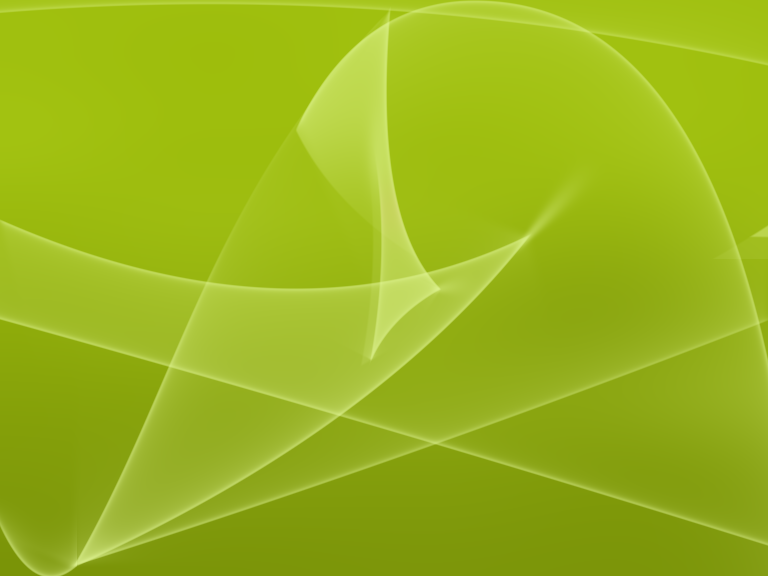
This background is drawn by a WebGL 1 fragment shader. Its source:

```glsl
precision highp float;
// Translucent green veils folded over a soft lime gradient.
// Each fold is a parabolic arc with a signed distance: a crisp pale edge
// and a veil fading to one side; products of sides fill the panels.

uniform vec2 u_resolution;

const vec3 DEEP = vec3(0.490, 0.590, 0.040);
const vec3 LEAF = vec3(0.630, 0.755, 0.060);
const vec3 PALE = vec3(0.890, 0.970, 0.600);
const vec3 PEACH = vec3(0.920, 0.910, 0.620);
const float EDGE_WIDTH = 0.010;   // thickness of a bright crease
const float HALO_WIDTH = 0.045;   // soft glow hugging the crease
const float SOFTNESS = 0.007;     // edge smoothing
const float MOTTLE = 0.025;       // strength of the cloudy background

float hash(vec2 p) {
  return fract(sin(dot(p, vec2(127.1, 311.7))) * 43758.5);
}

float noise(vec2 p) {
  vec2 i = floor(p), f = fract(p);
  f = f * f * (3.0 - 2.0 * f);
  return mix(mix(hash(i), hash(i + vec2(1, 0)), f.x),
             mix(hash(i + vec2(0, 1)), hash(i + vec2(1, 1)), f.x), f.y);
}

// Signed distance to a quadratic arc (positive on the hollow side), and its parameter.
vec2 arc(vec2 p, vec2 a, vec2 b, vec2 c) {
  vec2 u = 2.0 * (b - a), v = a - 2.0 * b + c, q = p - a;
  float det = u.x * v.y - u.y * v.x;
  vec2 gradT = vec2(v.y, -v.x) / det, gradV = vec2(-u.y, u.x) / det;
  float t = dot(q, gradT);
  return vec2((dot(q, gradV) - t * t) / length(gradV - 2.0 * t * gradT), t);
}

float inside(float d) { return smoothstep(-SOFTNESS, SOFTNESS, d); }

float span(float t, float fade) {
  return smoothstep(-0.01, 0.01, t) * (1.0 - smoothstep(1.0 - fade, 1.0 + 0.01, t));
}

// Bright crease at d = 0 with a veil spreading into d > 0.
float fold(float d, float crease, float veil, float reach) {
  float x = max(d, 0.0);
  float rim = exp(-x / EDGE_WIDTH) + 0.13 * exp(-x / HALO_WIDTH);
  return inside(d) * (crease * rim + veil * exp(-x / reach));
}

float blob(vec2 p, vec2 center, vec2 size) {
  vec2 q = (p - center) / size;
  return exp(-dot(q, q));
}

// Light tapering off beyond the point where two folds meet.
float tail(vec2 p, vec2 tip, vec2 along) {
  float len = length(along);
  vec2 dir = along / len, q = p - tip;
  float s = dot(q, dir) / len, side = dot(q, vec2(-dir.y, dir.x));
  float width = 0.018 + 0.06 * max(s, 0.0);
  return smoothstep(-0.25, 0.05, s) * pow(1.0 - clamp(s, 0.0, 1.0), 1.5)
       * exp(-side * side / (width * width));
}

void main() {
  vec2 p = gl_FragCoord.xy / u_resolution * vec2(4.0, 3.0);

  // Background gradient with faint cloudy streaks
  float lift = smoothstep(-0.1, 2.5, p.y) - 0.25 * blob(p, vec2(3.1, 1.45), vec2(0.8, 0.45));
  vec3 color = mix(DEEP, LEAF, lift);
  color += MOTTLE * (noise(p * vec2(0.9, 2.2)) - 0.5);

  // Long folds
  vec2 ridge = arc(p, vec2(0.0, 2.935), vec2(2.0, 3.1), vec2(4.0, 2.661));
  vec2 arch = arc(p, vec2(2.474, 2.995), vec2(3.594, 2.995), vec2(4.0, 1.115));
  vec2 shoulder = arc(p, vec2(2.474, 2.995), vec2(1.865, 2.995), vec2(1.542, 2.323));
  vec2 loop = arc(p, vec2(0.0, 0.266), vec2(0.182, -0.125), vec2(0.391, 0.047));
  vec2 keel = arc(p, vec2(0.391, 0.05), vec2(1.964, 0.76), vec2(2.76, 1.776));
  vec2 riser = arc(p, vec2(0.391, 0.057), vec2(2.195, 0.63), vec2(4.0, 1.333));
  vec2 swag = arc(p, vec2(0.0, 1.854), vec2(1.536, 1.177), vec2(2.76, 1.776));
  vec2 slope = arc(p, vec2(0.0, 1.339), vec2(2.0, 0.786), vec2(4.0, 0.161));

  // Left flank: a cubic x(y) in depth below the top
  float h = 3.0 - p.y;
  float flankX = 2.021 - (h - 0.0625) * (0.7473 - (h - 1.01) * (0.1456 - 0.0498 * (h - 1.901)));
  float flank = 0.9 * (p.x - flankX);
  float flankSpan = smoothstep(0.04, 0.1, p.y) * (1.0 - smoothstep(2.88, 2.95, p.y));

  // Small central folds
  vec2 spine = arc(p, vec2(2.031, 2.948), vec2(1.938, 1.854), vec2(2.292, 1.495));
  vec2 blade = arc(p, vec2(1.932, 1.125), vec2(2.036, 1.724), vec2(1.948, 2.219));
  vec2 hem = arc(p, vec2(2.292, 1.495), vec2(2.034, 1.349), vec2(1.932, 1.125));
  vec2 lobe = arc(p, vec2(1.542, 2.323), vec2(1.719, 1.958), vec2(2.109, 1.698));

  // Creases and their veils; the dome joins shoulder and arch
  float dome = mix(shoulder.x, arch.x, smoothstep(2.25, 2.7, p.x));
  float domeSpan = 1.0 - smoothstep(0.94, 1.01, shoulder.y);
  float light = fold(-ridge.x, 0.48, 0.07, 0.25);
  light += domeSpan * fold(dome, 0.68, 0.13, 0.26);
  light += (1.0 - smoothstep(0.15, 0.45, p.y)) * step(p.x, 0.4) * fold(loop.x, 0.8, 0.22, 0.10);
  light += span(keel.y, 0.02) * fold(keel.x, 0.75, 0.17, 0.13);
  light += span(riser.y, 0.01) * fold(riser.x, mix(0.75, 0.35, riser.y), 0.14, 0.24);
  light += span(swag.y, 0.02) * fold(-swag.x, 0.70, 0.07, 0.16);
  light += fold(-slope.x, 0.75, 0.05, 0.16);
  float flankGlow = mix(1.0, 0.12, smoothstep(0.9, 2.0, p.y));
  light += flankSpan * flankGlow * fold(flank, 0.68, 0.17, 0.14);

  // Broad panels between the folds
  float underSwag = inside(-swag.x) * inside(keel.x) * step(p.x, 2.78);
  light += 0.13 * underSwag * inside(-slope.x);
  light += 0.09 * underSwag * inside(flank);
  light += 0.06 * inside(flank) * inside(swag.x) * flankSpan * exp(-max(flank, 0.0) / 0.5);
  light += 0.08 * blob(p, vec2(3.9, 0.95), vec2(0.8, 0.3));
  light += 0.25 * blob(p, vec2(0.45, 0.1), vec2(0.16, 0.12)) * inside(riser.x) * inside(flank);

  // Upper lobe and the bright central blade
  float lobeMask = inside(shoulder.x) * inside(-spine.x) * inside(lobe.x) * step(1.65, p.y);
  light += lobeMask * (0.08 + 0.32 * smoothstep(1.8, 2.5, p.y));
  light += span(spine.y, 0.01) * fold(-spine.x, 0.60, 0.15, 0.06);
  float bladeMask = inside(-spine.x) * inside(-blade.x) * inside(-hem.x)
                  * step(1.1, p.y) * (1.0 - smoothstep(1.8, 2.3, p.y));
  light += 0.42 * bladeMask;
  light += span(blade.y, 0.35) * fold(-blade.x, 0.45, 0.06, 0.05) * inside(-spine.x);
  light += span(hem.y, 0.02) * fold(-hem.x, 0.50, 0.12, 0.07);
  light += 0.12 * span(blade.y, 0.5) * inside(blade.x) * inside(0.045 - blade.x);
  light += 0.32 * blob(p, vec2(1.97, 2.2), vec2(0.05, 0.2)) * inside(-spine.x);

  // Fading tips
  light += 0.55 * tail(p, vec2(2.75, 1.765), vec2(0.38, 0.42));
  light += 0.40 * tail(p, vec2(2.285, 1.495), vec2(0.22, 0.04));

  float warm = bladeMask * blob(p, vec2(2.04, 1.94), vec2(0.12, 0.18));
  color = mix(color, mix(PALE, PEACH, warm), 1.0 - exp(-1.15 * light));
  gl_FragColor = vec4(color, 1.0);
}
```
